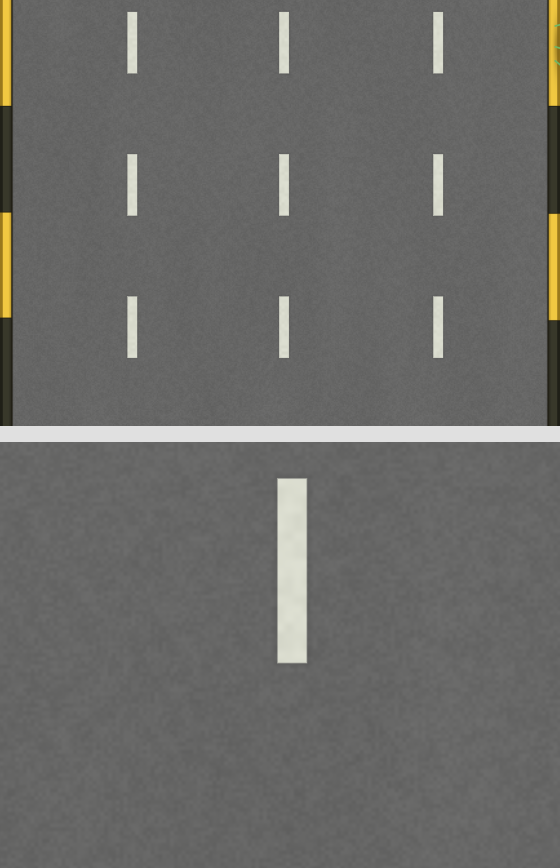
Top, the full canvas; bottom, a detail of the centre.
A Shadertoy shader for this pattern:

```glsl
// Top-down asphalt road with three columns of lane dashes between striped curbs.
// Lengths are fractions of the canvas height.

const vec3 ASPHALT = vec3(0.400, 0.400, 0.397);
const vec3 PAINT = vec3(0.850, 0.858, 0.805);
const vec3 CURB_YELLOW = vec3(0.945, 0.785, 0.255);
const vec3 CURB_GOLD = vec3(0.600, 0.470, 0.110);
const vec3 CURB_DARK = vec3(0.220, 0.218, 0.165);
const vec3 CURB_SHADE = vec3(0.120, 0.120, 0.090);
const vec3 OUTLINE = vec3(0.120, 0.110, 0.070);
const vec3 LEAF = vec3(0.430, 0.720, 0.400);

const vec2 DASH_COUNT = vec2(3.0, 3.0);
const vec2 DASH_FIRST = vec2(0.3106, 0.2320);
const vec2 DASH_STEP = vec2(0.3590, 0.3339);
const vec2 DASH_HALF = vec2(0.0115, 0.0722);
const float MIDDLE_SHIFT = -0.0028;

const float CURB_WIDTH = 0.0295;
const float OUTLINE_WIDTH = 0.0030;
const float BEVEL_WIDTH = 0.0065;
const vec2 BLOCK_LEFT = vec2(0.2485, 0.0050);   // length, offset
const vec2 BLOCK_RIGHT = vec2(0.2515, -0.0040);
const float BLOCK_COUNT = 4.0;

const float GRAIN_FINE = 330.0;
const float GRAIN_COARSE = 110.0;
const float GRAIN_STRENGTH = 0.050;
const float STREAK_STRENGTH = 0.014;

float hash(vec2 p) {
    return fract(sin(dot(p, vec2(12.9898, 78.233))) * 43758.5453);
}

float noise(vec2 p) {
    vec2 i = floor(p), f = fract(p);
    f = f * f * (3.0 - 2.0 * f);
    return mix(mix(hash(i), hash(i + vec2(1, 0)), f.x),
               mix(hash(i + vec2(0, 1)), hash(i + vec2(1, 1)), f.x), f.y);
}

float boxDistance(vec2 p, vec2 halfSize) {
    vec2 d = abs(p) - halfSize;
    return length(max(d, 0.0)) + min(max(d.x, d.y), 0.0);
}

float segmentDistance(vec2 p, vec2 a, vec2 b) {
    vec2 ab = b - a;
    return length(p - a - ab * clamp(dot(p - a, ab) / dot(ab, ab), 0.0, 1.0));
}

// Coverage of the inside of a distance field
float fill(float d, float soft) {
    return 1.0 - smoothstep(-soft, soft, d);
}

vec3 asphalt(vec2 p) {
    float grain = 0.65 * (noise(p * GRAIN_FINE) - 0.5)
                + 0.35 * (noise(p * GRAIN_COARSE + 17.0) - 0.5);
    float streak = noise(p * vec2(14.0, 3.0) + 5.0) - 0.5;
    return ASPHALT + grain * GRAIN_STRENGTH + streak * STREAK_STRENGTH;
}

float dashDistance(vec2 p) {
    vec2 cell = clamp(round((p - DASH_FIRST) / DASH_STEP), vec2(0.0), DASH_COUNT - 1.0);
    vec2 center = DASH_FIRST + cell * DASH_STEP;
    if (cell.x == 1.0) center.x += MIDDLE_SHIFT;
    return boxDistance(p - center, DASH_HALF);
}

// inset is the distance from the nearer side of the canvas
vec3 curb(float inset, float y, vec2 block, float soft) {
    float along = (y - block.y) / block.x;
    float index = clamp(floor(along), 0.0, BLOCK_COUNT - 1.0);
    float yellow = mod(index, 2.0);
    vec3 face = mix(CURB_DARK, CURB_YELLOW, yellow);
    vec3 shade = mix(CURB_SHADE, CURB_GOLD, yellow);
    vec3 col = mix(face, shade, fill(inset - BEVEL_WIDTH, soft));
    // Rounded inner shoulder
    col = mix(col, shade, 0.5 * smoothstep(0.019, 0.026, inset));
    // Joints between blocks and the inner outline
    float seam = clamp(round(along), 1.0, BLOCK_COUNT - 1.0);
    float joint = abs(along - seam) * block.x - 0.0012;
    col = mix(col, OUTLINE, 0.8 * fill(joint, soft));
    return mix(col, OUTLINE, fill(CURB_WIDTH - OUTLINE_WIDTH - inset, soft));
}

void mainImage(out vec4 fragColor, in vec2 fragCoord) {
    vec2 p = fragCoord / iResolution.y;
    float width = iResolution.x / iResolution.y;
    float soft = max(0.0009, 0.7 / iResolution.y);
    vec3 col = asphalt(p);

    // Lane dashes with a faint dark rim and worn paint
    float dash = dashDistance(p);
    col *= 1.0 - 0.07 * fill(dash - 0.003, 0.003);
    vec3 paint = PAINT + 0.04 * (noise(p * 140.0) - 0.5);
    col = mix(col, paint, fill(dash, soft));

    // Curbs, with a soft contact shadow on the road
    bool onRight = p.x > 0.5 * width;
    float inset = onRight ? width - p.x : p.x;
    col *= 1.0 - 0.12 * fill(inset - CURB_WIDTH - 0.002, 0.003);
    vec3 curbColor = curb(inset, p.y, onRight ? BLOCK_RIGHT : BLOCK_LEFT, soft);
    col = mix(col, curbColor, fill(inset - CURB_WIDTH, soft));

    // Stain and leaf tips over the upper right curb
    vec2 q = vec2(width - p.x, p.y);
    float stain = exp(-dot((q - vec2(0.006, 0.89)) / vec2(0.009, 0.06),
                           (q - vec2(0.006, 0.89)) / vec2(0.009, 0.06)));
    col = mix(col, CURB_GOLD * 0.8, 0.6 * stain);
    for (float i = 0.0; i < 3.0; i++) {
        vec2 tip = vec2(0.011, 0.857 + 0.033 * i + 0.016 * step(1.5, i));
        float blade = segmentDistance(q, tip, vec2(-0.004, tip.y - 0.012 + 0.008 * i));
        col = mix(col, LEAF, fill(blade - 0.002, soft));
    }

    fragColor = vec4(col, 1.0);
}
```
